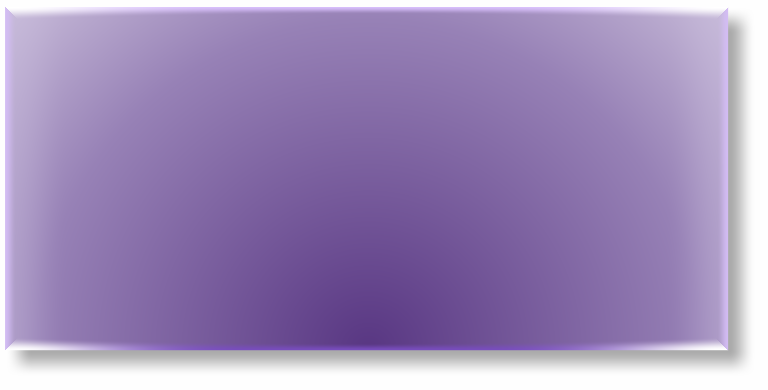
A Shadertoy shader for this background:

```glsl
// A bevelled violet panel with a radial gradient and a soft drop shadow on white.

// Signed distances to the sides of a box, positive inside.
vec2 insetFrom(vec2 p, vec2 centre, vec2 halfSize) {
    return halfSize - abs(p - centre);
}

// Three-stop gradient: deep violet, mid violet, pale lilac.
vec3 panelGradient(float d) {
    vec3 inner = mix(vec3(0.345, 0.212, 0.51), vec3(0.592, 0.507, 0.714), min(d / 0.85, 1.0));
    return mix(inner, vec3(0.775, 0.725, 0.845), clamp((d - 0.85) / 0.4, 0.0, 1.0));
}

// Mitred bevel: top and bottom whiten towards the corners, the sides stay lilac.
vec3 addBevel(vec3 colour, vec2 inset, vec2 q) {
    float corner = q.x * q.x;

    // Broad pale sheen at the left and right
    float sheen = 1.0 - smoothstep(0.0, 0.16, inset.x);
    colour = mix(colour, vec3(0.78, 0.73, 0.86), 0.4 * sheen);

    if (inset.y < inset.x) {
        float depth = mix(0.018, 0.034, corner);
        float glow = 1.0 - smoothstep(0.0, depth, inset.y);
        vec3 middle = q.y > 0.0 ? vec3(0.84, 0.74, 0.98) : vec3(0.47, 0.30, 0.74);
        vec3 light = mix(middle, vec3(1.0), smoothstep(0.1, 0.95, corner));
        return mix(colour, light, glow);
    }
    float glow = 1.0 - smoothstep(0.0, 0.028, inset.x);
    return mix(colour, vec3(0.83, 0.74, 0.96), 0.95 * glow);
}

void mainImage(out vec4 fragColor, in vec2 fragCoord) {
    float pixel = 1.0 / iResolution.y;
    vec2 p = fragCoord * pixel;
    vec2 centre = vec2(0.94, 0.542);
    vec2 halfSize = vec2(0.927, 0.44);

    // Backdrop and blurred shadow, shifted right and down
    vec2 shade = smoothstep(-0.034, 0.034,
        insetFrom(p, centre + vec2(0.036, -0.034), halfSize));
    vec3 colour = vec3(0.995) * (1.0 - 0.33 * shade.x * shade.y);

    // Panel, lit outward from the middle of its bottom edge
    vec2 inset = insetFrom(p, centre, halfSize);
    float d = length(p - vec2(0.945, 0.1));
    vec3 panel = addBevel(panelGradient(d), inset, (p - centre) / halfSize);

    float cover = clamp(min(inset.x, inset.y) / pixel + 0.5, 0.0, 1.0);
    fragColor = vec4(mix(colour, panel, cover), 1.0);
}
```
